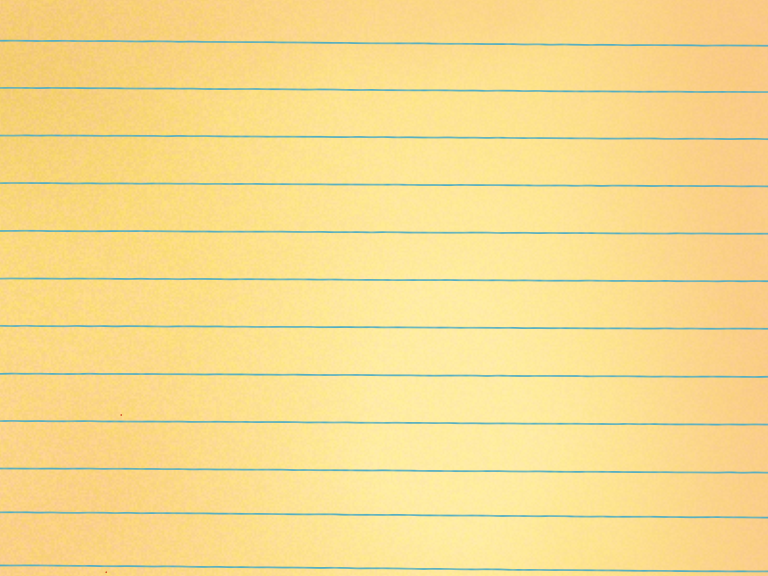
This texture is drawn by a Shadertoy shader. Its source:

```glsl
const vec3 YELLOW = vec3(0.99, 0.865, 0.50);
const vec3 PEACH  = vec3(0.98, 0.79, 0.52);
const vec3 CREAM  = vec3(1.00, 0.925, 0.635);
const vec3 OCHRE  = vec3(0.94, 0.775, 0.42);
const vec3 INK    = vec3(0.32, 0.68, 0.76);
const vec3 RUST   = vec3(0.80, 0.25, 0.12);

const float ROW_PITCH = 0.0826;
const float FIRST_ROW = 0.0700;
const float HALF_WIDTH = 0.00155;

float hash(vec2 p) {
    vec3 q = fract(vec3(p.xyx) * 0.1031);
    q += dot(q, q.yzx + 33.33);
    return fract((q.x + q.y) * q.z);
}

float valueNoise(vec2 p) {
    vec2 cell = floor(p);
    vec2 f = fract(p);
    f = f * f * (3.0 - 2.0 * f);
    float low = mix(hash(cell), hash(cell + vec2(1, 0)), f.x);
    float high = mix(hash(cell + vec2(0, 1)), hash(cell + vec2(1, 1)), f.x);
    return mix(low, high, f.y);
}

float fbm(vec2 p) {
    float sum = 0.0, amplitude = 0.5;
    for (int i = 0; i < 4; i++) {
        sum += amplitude * valueNoise(p);
        p = p * 2.03 + 17.1;
        amplitude *= 0.5;
    }
    return sum / 0.9375;
}

// Soft elliptical glow, 1 at its centre
float glow(vec2 p, vec2 centre, vec2 radius) {
    vec2 d = (p - centre) / radius;
    return exp(-dot(d, d));
}

// Uneven light over the sheet; uv.y runs downwards
vec3 paperColor(vec2 uv, vec2 p) {
    float cloud = fbm(p * 5.0) - 0.5;
    float x = uv.x + 0.12 * cloud;
    float edge = smoothstep(0.68, 1.02, x + 0.10 * (0.5 - uv.y));
    float top = 0.55 * (1.0 - smoothstep(0.0, 0.22, uv.y + 0.1 * cloud));
    float lowerLeft = 0.65 * glow(uv, vec2(0.0, 0.90), vec2(0.38, 0.32));
    vec3 color = mix(YELLOW, PEACH, clamp(max(edge, top) + lowerLeft, 0.0, 1.0));
    float light = glow(uv, vec2(0.59, 0.82), vec2(0.24, 0.36))
                + 0.55 * glow(uv, vec2(0.57, 0.35), vec2(0.28, 0.38));
    color = mix(color, CREAM, clamp(light + 0.3 * cloud, 0.0, 1.0));
    return mix(color, OCHRE, 0.6 * glow(uv, vec2(0.0, 0.14), vec2(0.22, 0.24)));
}

// Fibre mottling, strongest towards the left
vec3 addGrain(vec3 color, vec2 uv, vec2 p) {
    float strength = mix(1.25, 0.65, smoothstep(0.0, 0.7, uv.x));
    float tint = valueNoise(p * 230.0) + 0.6 * valueNoise(p * 95.0 + 40.0) - 0.8;
    float tone = valueNoise(p * 300.0 + 71.0) - 0.5;
    return color + strength * (tint * vec3(0.004, -0.018, 0.085) + 0.028 * tone);
}

// Height of a ruled line below the top edge, with its sag to the right
float ruleHeight(float row, float x) {
    float bend = (row - 5.0) / 5.5;
    float drop = 0.0052 * (1.0 + bend * bend);
    float slip = row == 10.0 ? -0.0068 : 0.0012 * (hash(vec2(row, 3.0)) - 0.5);
    slip += row == 11.0 ? 0.0025 : 0.0;
    return FIRST_ROW + row * ROW_PITCH + slip + drop * smoothstep(-0.15, 1.15, x);
}

// Coverage of a band, integrated over one pixel
float bandCoverage(float d, float halfWidth, float pixel) {
    return clamp((halfWidth - abs(d)) / pixel + 0.5, 0.0, min(1.0, 2.0 * halfWidth / pixel));
}

float ruledInk(vec2 uv, vec2 p, float pixel) {
    float ink = 0.0;
    for (int i = -1; i < 12; i++) {
        float row = float(i);
        float wobble = 0.0006 * (valueNoise(vec2(p.x * 45.0, row * 7.0 + 9.0)) - 0.5);
        float d = uv.y - ruleHeight(row, uv.x) - wobble;
        float wear = mix(0.78, 1.0, valueNoise(vec2(p.x * 110.0, row * 5.0 + 20.0)));
        ink = max(ink, wear * bandCoverage(d, HALF_WIDTH, pixel));
    }
    return ink;
}

// Two tiny flecks near the lower left
float flecks(vec2 p, float pixel) {
    float cover = 0.0;
    for (int i = 0; i < 2; i++) {
        vec2 centre = vec2(0.2105, 0.2795) - float(i) * vec2(0.026, 0.273);
        cover = max(cover, 1.0 - smoothstep(0.0015 - pixel * 0.5, 0.0015 + pixel * 0.5, distance(p, centre)));
    }
    return cover;
}

void mainImage(out vec4 fragColor, in vec2 fragCoord) {
    float pixel = 1.0 / iResolution.y;
    vec2 p = fragCoord * pixel;
    vec2 uv = vec2(fragCoord.x / iResolution.x, 1.0 - p.y);
    vec3 color = addGrain(paperColor(uv, p), uv, p);
    color = mix(color, INK, ruledInk(uv, p, pixel));
    color = mix(color, RUST, 0.8 * flecks(p, pixel));
    fragColor = vec4(clamp(color, 0.0, 1.0), 1.0);
}
```
